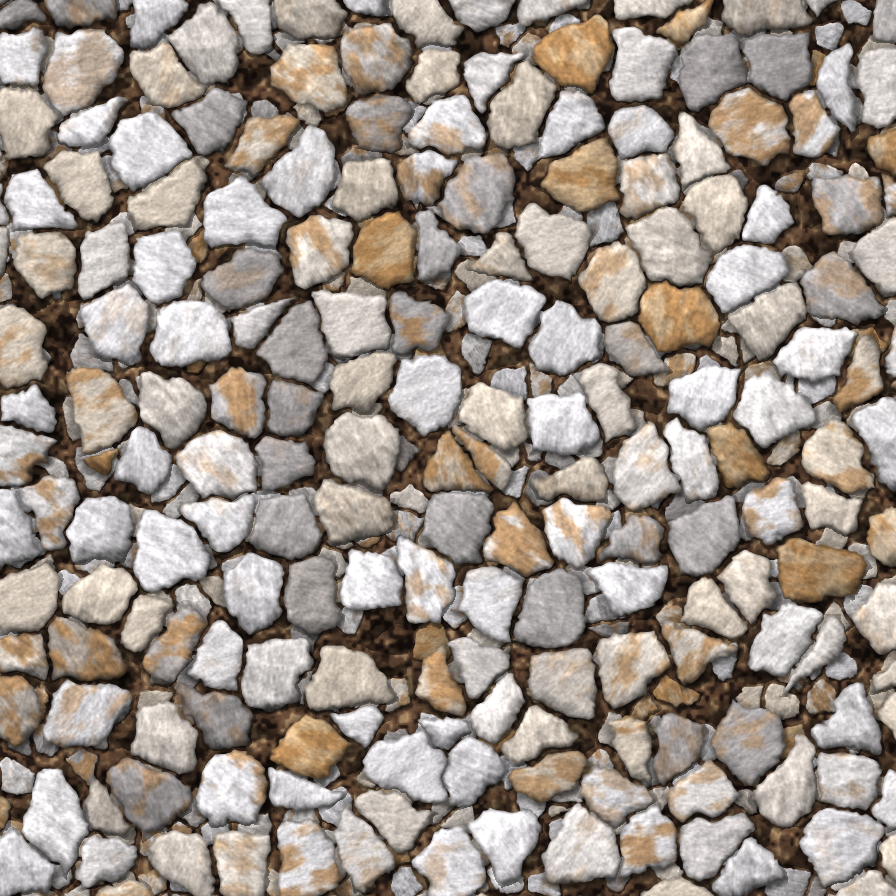
This texture is drawn by a WebGL 2 fragment shader. Its source:

```glsl
#version 300 es
precision highp float;

uniform vec2 u_resolution;
out vec4 fragColor;

#define CELLS 13.5        // large stones across the canvas
#define CHIP_SCALE 1.9    // how much finer the lower stones are
#define SIZE_SPREAD 0.30  // variation of stone size
#define JITTER 0.88
#define GAP 0.032         // soil between neighbours
#define ROUNDING 0.07     // softness of stone corners
#define ROUGHNESS 0.13    // waviness of outlines
#define STAIN 0.75        // strength of rust patches
#define GRAIN 0.13        // fine speckle on stone
#define SOIL_GRAINS 190.0
#define LIGHT vec2(-0.45, 0.89)

const float TAU = 6.28319;

struct Stone {
  float edge;   // distance to the outline, positive inside
  vec2 normal;  // direction towards the nearest side
  vec2 id;
  vec2 local;   // position relative to the centre
};

vec2 hash2(vec2 p) {
  vec3 q = fract(p.xyx * vec3(0.1031, 0.1030, 0.0973));
  q += dot(q, q.yzx + 33.33);
  return fract((q.xx + q.yz) * q.zy);
}

float noise(vec2 p) {
  vec2 i = floor(p), f = fract(p);
  f = f * f * (3.0 - 2.0 * f);
  return mix(mix(hash2(i).x, hash2(i + vec2(1, 0)).x, f.x),
             mix(hash2(i + vec2(0, 1)).x, hash2(i + vec2(1, 1)).x, f.x), f.y);
}

float fbm(vec2 p) {
  float sum = 0.0, amp = 0.5;
  for (int i = 0; i < 4; i++) {
    sum += amp * noise(p);
    p = mat2(1.6, 1.2, -1.2, 1.6) * p + 7.3;
    amp *= 0.5;
  }
  return sum / 0.9375;
}

vec2 site(vec2 cell) { return cell + 0.5 + JITTER * (hash2(cell) - 0.5); }
float weight(vec2 cell) { return SIZE_SPREAD * hash2(cell + 71.3).x; }

// Cuts a stone by one more side, rounding the corner
void cut(inout Stone s, float d, vec2 dir) {
  float h = clamp(0.5 + 0.5 * (s.edge - d) / ROUNDING, 0.0, 1.0);
  s.edge = mix(s.edge, d, h) - ROUNDING * h * (1.0 - h);
  s.normal = mix(s.normal, dir, h);
}

// Weighted Voronoi cells, trimmed to irregular polygons
Stone stoneAt(vec2 p) {
  p += ROUGHNESS * (vec2(noise(p * 4.0), noise(p * 4.0 + 31.0)) - 0.5);
  p += 0.35 * ROUGHNESS * (vec2(noise(p * 13.0), noise(p * 13.0 + 57.0)) - 0.5);
  Stone s = Stone(1.0, vec2(0), vec2(0), vec2(0));
  float nearest = 1e5;
  for (int k = 0; k < 25; k++) {
    vec2 cell = floor(p) + vec2(k % 5, k / 5) - 2.0;
    vec2 d = p - site(cell);
    float power = dot(d, d) - weight(cell);
    if (power < nearest) { nearest = power; s.id = cell; s.local = d; }
  }
  vec2 centre = site(s.id);
  for (int k = 0; k < 25; k++) {
    if (k == 12) continue;
    vec2 cell = s.id + vec2(k % 5, k / 5) - 2.0;
    vec2 other = site(cell), d = p - other, span = other - centre;
    float gap = length(span);
    cut(s, 0.5 * (dot(d, d) - weight(cell) - nearest) / gap, span / gap);
  }
  vec2 r = hash2(s.id + 13.7);
  vec2 axis = vec2(cos(r.x * TAU), sin(r.x * TAU));
  for (int k = 0; k < 6; k++) {
    vec2 h = hash2(s.id * 1.7 + float(k) * 9.1);
    float a = (float(k) + r.y + 0.7 * h.x) * TAU / 6.0;
    vec2 dir = vec2(cos(a), sin(a));
    float reach = mix(0.43, 0.72, h.y) * mix(0.85, 1.25, abs(dot(dir, axis)));
    cut(s, reach - dot(s.local, dir), dir);
  }
  s.edge -= GAP * (0.5 + r.y);
  return s;
}

vec3 stoneColour(Stone s, vec2 p) {
  vec2 h = hash2(s.id + 3.1), g = hash2(s.id + 47.9);
  vec2 axis = vec2(cos(h.x * TAU), sin(h.x * TAU));
  vec2 q = vec2(dot(p, axis), 1.7 * dot(p, vec2(-axis.y, axis.x))) + 5.0 * g;
  float cloud = fbm(q * 2.6);

  // Mineral tint, dark stones, rust
  vec3 col = mix(vec3(0.87, 0.86, 0.87), vec3(0.82, 0.77, 0.71), smoothstep(0.25, 0.9, h.y));
  col = mix(col, vec3(0.64, 0.62, 0.62), smoothstep(0.76, 0.95, g.x));
  col = mix(col, vec3(0.73, 0.60, 0.43), 0.8 * smoothstep(0.86, 0.97, g.y));
  float rust = smoothstep(0.48, 0.75, cloud + 0.3 * (g.y - 0.55));
  col = mix(col, vec3(0.66, 0.48, 0.29), STAIN * rust * smoothstep(0.3, 0.9, g.y));
  col *= 0.90 + 0.2 * fbm(q * 5.0 + 19.0);

  // Broken faces, bevelled sides and contact shade
  float ridge = dot(s.local, axis) + 0.25 * (cloud - 0.5) + 0.2 * (g.x - 0.5);
  float light = 1.0 + 0.13 * dot(axis, LIGHT) * smoothstep(-0.03, 0.03, ridge);
  float bevel = 1.0 - smoothstep(0.0, mix(0.08, 0.24, noise(p * 2.5 + g * 9.0)), s.edge);
  light += bevel * (0.32 * dot(s.normal, LIGHT) - 0.12);
  light += 0.75 * (fbm(q * 3.5) - fbm((q + 0.07 * vec2(dot(LIGHT, axis), 0.6)) * 3.5));
  light *= mix(0.62, 1.0, smoothstep(-0.01, 0.06, s.edge));
  return col * light;
}

vec3 soilColour(vec2 uv) {
  float fine = noise(uv * SOIL_GRAINS), coarse = noise(uv * SOIL_GRAINS * 0.45 + 11.0);
  float tone = 0.55 * fine + 0.45 * coarse + 0.25 * (fbm(uv * 30.0) - 0.5);
  vec3 col = mix(vec3(0.15, 0.10, 0.08), vec3(0.41, 0.30, 0.22), smoothstep(0.2, 0.52, tone));
  return mix(col, vec3(0.66, 0.54, 0.40), smoothstep(0.55, 0.85, tone));
}

// Shade cast on the ground, deepest on the side away from the light
float shadow(Stone s) {
  float away = 0.6 - 0.4 * dot(s.normal, LIGHT);
  return 1.0 - 0.6 * away * smoothstep(-0.14, 0.0, s.edge);
}

void main() {
  float size = min(u_resolution.x, u_resolution.y);
  vec2 uv = gl_FragCoord.xy / size;
  vec2 p = uv * CELLS + 20.0, chipP = p * CHIP_SCALE + 40.0;
  float aa = 0.8 * CELLS / size;

  Stone chip = stoneAt(chipP), top = stoneAt(p);
  float chipMask = smoothstep(-aa, aa, chip.edge / CHIP_SCALE - 0.015);
  chipMask *= step(0.4, hash2(chip.id + 88.0).x);
  float topMask = smoothstep(-aa, aa, top.edge);

  vec3 ground = mix(soilColour(uv) * shadow(chip), 0.84 * stoneColour(chip, chipP), chipMask);
  vec3 col = mix(ground * shadow(top), stoneColour(top, p), topMask);
  float speckle = noise(uv * 330.0) + 0.5 * noise(uv * 510.0 + 5.0) - 0.75;
  col *= 1.0 + GRAIN * speckle;
  fragColor = vec4(clamp(col, 0.0, 1.0), 1.0);
}
```
